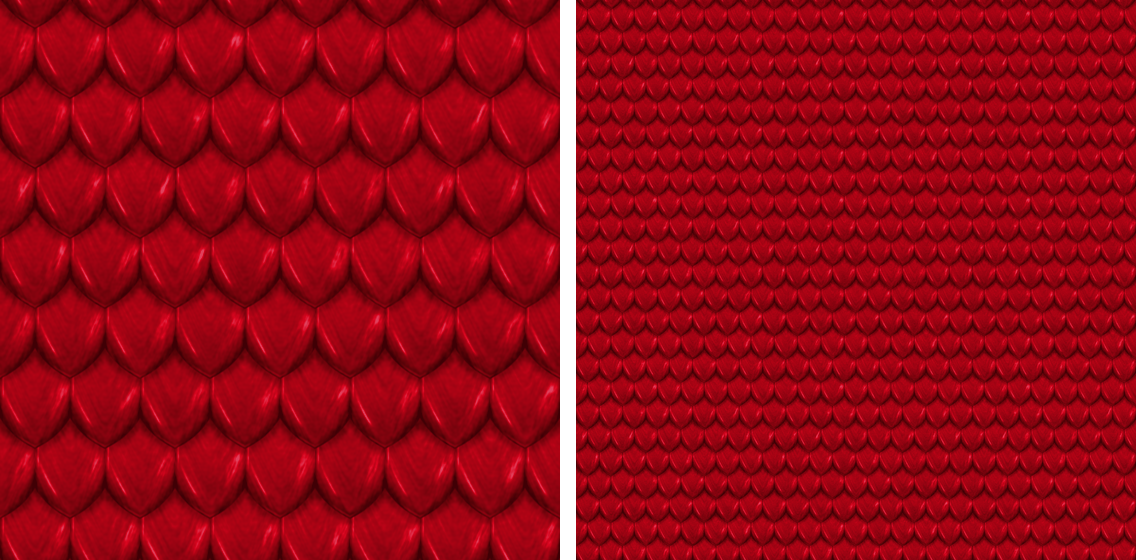
Left, the tile; right, the same tile 3 across and 3 down.
This pattern is drawn by a three.js fragment shader. Its source:

```glsl
// Glossy red reptile scales in overlapping, staggered rows, lit softly from above.
varying vec2 vUv;

const float REPEATS = 8.0;        // scales across and rows up (even, so rows wrap)
const float TIP_HEIGHT = 0.57;    // height of the lowest row of tips, in cells
const float LIP_RISE = 0.43;      // rise of the lip from tip to valley
const float LIP_POINT = 0.62;     // pointedness of the tip, 0 round to 1 straight
const float EDGE = 0.03;          // smoothing of the lip
const vec2 BEVEL = vec2(0.14, 0.24); // width of the dark rim at tip and valley
const float SHADOW = 0.13;        // reach of the shadow under a lip
const float GRAIN = 0.9;          // strength of the streaks
const float MOTTLE = 0.55;        // strength of the fine speckle
const float VARIATION = 0.25;     // tone difference between scales

const vec3 BLACK_RED = vec3(0.25, 0.00, 0.02);
const vec3 DEEP_RED = vec3(0.36, 0.01, 0.03);
const vec3 DARK_RED = vec3(0.48, 0.01, 0.05);
const vec3 BODY_RED = vec3(0.59, 0.01, 0.07);
const vec3 WARM_RED = vec3(0.69, 0.01, 0.08);
const vec3 BRIGHT_RED = vec3(0.85, 0.02, 0.12);
const vec3 GLOSS = vec3(0.88, 0.25, 0.36);

float hash(vec2 p) {
  vec3 k = fract(p.xyx * vec3(0.1031, 0.1030, 0.0973));
  k += dot(k, k.yzx + 33.33);
  return fract((k.x + k.y) * k.z);
}

float cornerSlope(vec2 cell, vec2 offset) {
  float a = 6.2832 * hash(cell);
  return dot(vec2(cos(a), sin(a)), offset);
}

float gradientNoise(vec2 p) {
  vec2 i = floor(p), f = p - i;
  vec2 s = f * f * f * (f * (f * 6.0 - 15.0) + 10.0);
  vec2 e = vec2(1.0, 0.0);
  return mix(mix(cornerSlope(i, f), cornerSlope(i + e, f - e), s.x),
             mix(cornerSlope(i + e.yx, f - e.yx), cornerSlope(i + 1.0, f - 1.0), s.x), s.y);
}

float bell(float x, float width) {
  return exp(-x * x / (width * width));
}

// Signed distance above the lip of a scale whose tip is at the origin
float lipDistance(vec2 q) {
  float u = 2.0 * abs(q.x);
  float lip = LIP_RISE * mix(u * u * u, u, LIP_POINT);
  float slope = 2.0 * LIP_RISE * mix(3.0 * u * u, 1.0, LIP_POINT);
  return (q.y - lip) / sqrt(1.0 + slope * slope);
}

// Tone 0 to 6 runs through the palette from dark to gloss
vec3 palette(float tone) {
  vec3 c = mix(BLACK_RED, DEEP_RED, clamp(tone, 0.0, 1.0));
  c = mix(c, DARK_RED, clamp(tone - 1.0, 0.0, 1.0));
  c = mix(c, BODY_RED, clamp(tone - 2.0, 0.0, 1.0));
  c = mix(c, WARM_RED, clamp(tone - 3.0, 0.0, 1.0));
  c = mix(c, BRIGHT_RED, clamp(tone - 4.0, 0.0, 1.0));
  return mix(c, GLOSS, clamp(tone - 5.0, 0.0, 1.0));
}

vec3 scaleColor(vec2 p, float row) {
  float x = p.x - 0.5 * mod(row, 2.0);
  float column = floor(x + 0.5);
  vec2 q = vec2(x - column, p.y - row);
  vec2 id = mod(vec2(column, row), REPEATS);
  float side = 2.0 * abs(q.x);

  // Streaks in a V along the flanks, and a fine speckle
  float flank = sqrt(q.x * q.x + 0.004) - 0.43 * q.y;
  vec2 grain = vec2(flank * 13.0, q.y * 2.5 + q.x * 3.0) + id * vec2(17.0, 31.0);
  float streaks = gradientNoise(grain) + 0.6 * gradientNoise(grain * 2.0 + 300.0);
  float mottle = gradientNoise(q * 17.0 + id * 41.0);

  // Body: darker toward the tip, with a rounded rim
  float rim = lipDistance(q);
  float tone = 2.4 + 1.3 * smoothstep(0.3, 0.95, q.y);
  tone += GRAIN * streaks + MOTTLE * mottle + VARIATION * (hash(id + 7.0) - 0.5);
  tone -= 2.2 * (1.0 - smoothstep(0.0, mix(BEVEL.x, BEVEL.y, side), rim));

  // Shadow of the row above, deepest in the valleys
  float gap = -lipDistance(vec2(fract(q.x) - 0.5, q.y - 1.0));
  tone -= mix(2.4, 0.9, side) * (1.0 - smoothstep(0.0, SHADOW, gap));

  // Crease between neighbours, fading upward
  tone -= mix(1.8, 1.0, smoothstep(0.5, 0.95, q.y)) * bell(0.5 - abs(q.x), 0.032);

  // Narrow glint on the left with a soft halo
  float climb = clamp((q.y - 0.33) / 0.5, 0.0, 1.0);
  float left = q.x + 0.42 - 0.24 * pow(1.0 - climb, 1.3);
  float leftSpan = smoothstep(0.3, 0.42, q.y) * (1.0 - smoothstep(0.45, 0.95, q.y));
  tone += leftSpan * (2.6 * bell(left, 0.024) + 0.8 * bell(left - 0.05, 0.08));

  // Broad sheen on the right, split into strands
  float right = q.x - 0.23 - 0.43 * (q.y - 0.49);
  float rightSpan = smoothstep(0.35, 0.75, q.y) * (1.0 - smoothstep(0.82, 1.05, q.y));
  tone += rightSpan * (1.6 + 1.5 * streaks) * bell(right, 0.085);

  // Thin light lines along the tip and the upper left side
  tone += 1.8 * bell(rim - 0.045, 0.018) * (1.0 - smoothstep(0.03, 0.26, abs(q.x + 0.08)));
  tone += 1.9 * bell(q.x + 0.455, 0.016) * smoothstep(0.65, 0.9, q.y);
  return palette(tone);
}

void main() {
  vec2 p = vUv * REPEATS - vec2(0.0, TIP_HEIGHT);
  float row = floor(p.y);
  float x = fract(p.x - 0.5 * mod(row, 2.0) + 0.5) - 0.5;
  float cover = smoothstep(0.0, EDGE, lipDistance(vec2(x, p.y - row)));
  vec3 color = mix(scaleColor(p, row - 1.0), scaleColor(p, row), cover);
  gl_FragColor = vec4(color, 1.0);
}
```
